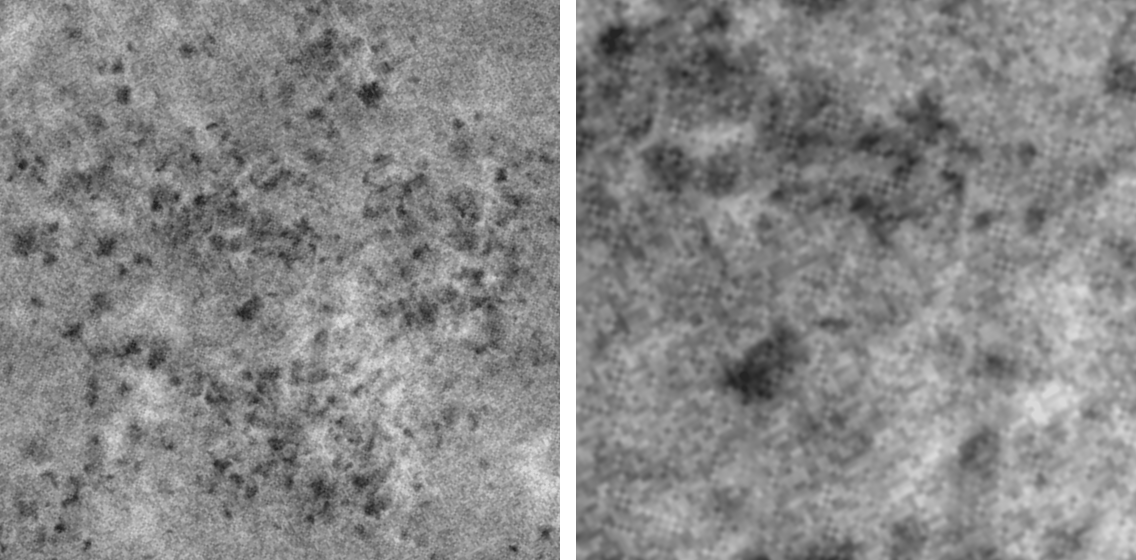
Left, the full canvas; right, a detail of the centre.
Give the GLSL for this texture, as a three.js fragment shader.

```glsl
// Grainy grey mineral surface with clustered soft dark specks and pale worn patches.
varying vec2 vUv;

const float BASE_GREY = 0.535;
const float SPECK_DEPTH = 0.33;
const float PALE_LIFT = 0.16;

float hash(vec2 p) {
  return fract(sin(dot(p, vec2(127.1, 311.7))) * 43758.5453);
}

vec2 hash2(vec2 p) {
  return vec2(hash(p), hash(p + 57.3));
}

float noise(vec2 p) {
  vec2 i = floor(p);
  vec2 f = fract(p);
  vec2 u = f * f * (3.0 - 2.0 * f);
  float low = mix(hash(i), hash(i + vec2(1.0, 0.0)), u.x);
  float high = mix(hash(i + vec2(0.0, 1.0)), hash(i + vec2(1.0, 1.0)), u.x);
  return mix(low, high, u.y);
}

vec2 turn(vec2 p, float angle) {
  float c = cos(angle);
  float s = sin(angle);
  return vec2(c * p.x + s * p.y, c * p.y - s * p.x);
}

float fbm(vec2 p) {
  float sum = 0.0;
  float amp = 0.5;
  for (int i = 0; i < 4; i++) {
    sum += amp * noise(p);
    p = turn(p, 0.64) * 2.03 + 11.7;
    amp *= 0.5;
  }
  return sum / 0.9375;
}

// Soft elliptical patch, turned by an angle in radians.
float patchMask(vec2 p, vec2 centre, vec2 radius, float angle) {
  vec2 d = turn(p - centre, angle) / radius;
  return exp(-dot(d, d));
}

// Share of cells that carry a speck: slanting bands broken up by noise.
float speckDensity(vec2 p) {
  float upper = patchMask(p, vec2(0.60, 0.58), vec2(0.62, 0.19), -0.25);
  float lower = patchMask(p, vec2(0.53, 0.27), vec2(0.36, 0.19), -0.5);
  float corner = patchMask(p, vec2(0.10, 0.07), vec2(0.18, 0.15), 0.0);
  float ridge = patchMask(p, vec2(0.60, 0.90), vec2(0.24, 0.13), -0.4);
  float bands = max(max(upper, lower), max(corner, 0.7 * ridge));
  float clumps = smoothstep(0.25, 0.65, noise(p * 10.0 + 4.2));
  return (0.10 + 0.9 * bands) * mix(0.3, 1.0, clumps);
}

// One layer of scattered soft specks, returned as darkness from 0 to 1.
float speckLayer(vec2 uv, float scale, float amount, float seed) {
  vec2 p = uv * scale;
  vec2 cell = floor(p);
  float clear = 1.0;
  for (int y = -1; y <= 1; y++) {
    for (int x = -1; x <= 1; x++) {
      vec2 id = cell + vec2(float(x), float(y));
      vec2 centre = id + 0.5 + 0.8 * (hash2(id + seed) - 0.5);
      vec2 traits = hash2(id + seed + 19.4);
      float radius = mix(0.38, 0.68, traits.x);
      float strength = mix(0.25, 0.95, traits.y * traits.y);
      float present = step(hash(id + seed + 83.1), amount * speckDensity(centre / scale));
      float falloff = smoothstep(1.0, 0.1, length(p - centre) / radius);
      clear *= 1.0 - present * strength * falloff;
    }
  }
  return 1.0 - clear;
}

// Fine film-like grain, centred on zero and turned off the pixel rows.
float grain(vec2 uv) {
  float fine = noise(turn(uv, 0.5) * 270.0) - 0.5;
  float coarse = noise(turn(uv, 1.1) * 150.0 + 31.0) - 0.5;
  return 0.20 * fine + 0.10 * coarse;
}

void main() {
  // Uneven outlines come from a small warp of the plane.
  vec2 wobble = vec2(noise(vUv * 70.0), noise(vUv * 70.0 + 40.0)) - 0.5;
  vec2 uv = vUv + 0.015 * wobble;

  // Pale worn patches and one faint streak.
  vec2 drift = 0.2 * (vec2(fbm(vUv * 7.0), fbm(vUv * 7.0 + 8.0)) - 0.5);
  float pale = patchMask(vUv + drift, vec2(0.71, 0.30), vec2(0.23, 0.10), -0.72);
  pale += 0.8 * patchMask(vUv + drift, vec2(0.97, 0.12), vec2(0.12, 0.10), -0.4);
  pale += 0.5 * patchMask(vUv + drift, vec2(0.28, 0.12), vec2(0.09, 0.12), 0.3);
  pale += 0.5 * patchMask(uv, vec2(0.80, 0.812), vec2(0.14, 0.008), -0.04);
  pale += 0.9 * smoothstep(0.58, 0.82, fbm(vUv * 12.0 + 2.6));

  // Broad tone and medium mottling, stronger among the specks.
  float density = speckDensity(vUv);
  float tone = BASE_GREY + PALE_LIFT * pale;
  tone += 0.16 * (fbm(vUv * 5.0 + 17.0) - 0.5);
  tone += (0.15 + 0.20 * density) * (fbm(uv * 24.0) - 0.5);
  tone += (0.05 + 0.17 * density) * (noise(turn(uv, 0.4) * 58.0) - 0.5);
  tone -= 0.03 * density;

  // Large, medium and small specks.
  float clear = 1.0 - speckLayer(uv, 20.0, 0.62, 3.0);
  clear *= 1.0 - speckLayer(uv, 30.0, 0.7, 41.0);
  clear *= 1.0 - 0.7 * speckLayer(uv, 44.0, 0.7, 97.0);
  tone -= SPECK_DEPTH * (1.0 - clear);

  tone += grain(vUv);
  gl_FragColor = vec4(vec3(clamp(tone, 0.14, 0.85)), 1.0);
}
```
